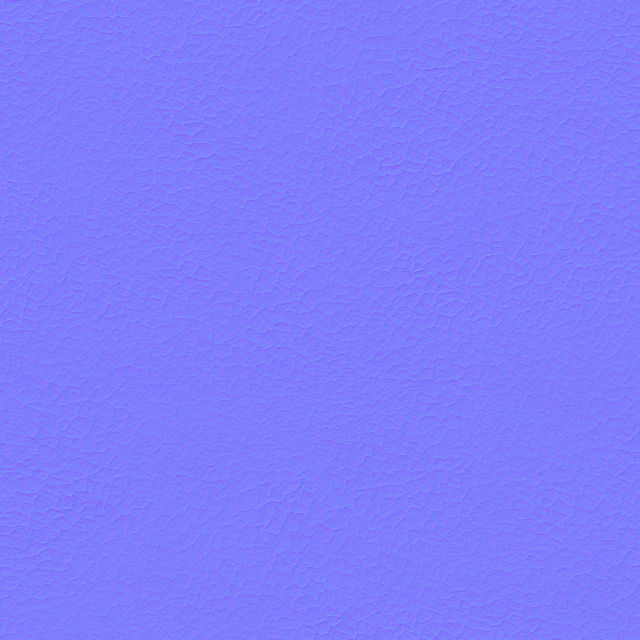
Reproduce this texture map procedurally as a three.js fragment shader.

```glsl
// Normal map of soft grained leather: pebbled cells, fine wrinkles and slanting creases.
varying vec2 vUv;

const vec3 FLAT_COLOR = vec3(0.498, 0.489, 0.992);
const vec2 SLOPE_GAIN = vec2(1.0, 1.1);
const float GRAIN_ANGLE = -0.70;   // direction of the long creases, radians
const float SAMPLE_STEP = 0.0009;  // half width of the slope measurement

vec2 hash22(vec2 p) {
  vec3 q = fract(vec3(p.xyx) * vec3(0.1031, 0.1030, 0.0973));
  q += dot(q, q.yzx + 33.33);
  return fract((q.xx + q.yz) * q.zy);
}

float valueNoise(vec2 p) {
  vec2 cell = floor(p);
  vec2 f = fract(p);
  f = f * f * f * (f * (f * 6.0 - 15.0) + 10.0);
  float low = mix(hash22(cell).x, hash22(cell + vec2(1.0, 0.0)).x, f.x);
  float high = mix(hash22(cell + vec2(0.0, 1.0)).x, hash22(cell + 1.0).x, f.x);
  return mix(low, high, f.y);
}

vec2 warp(vec2 p, float scale, float amount) {
  vec2 offset = vec2(valueNoise(p * scale + 17.3), valueNoise(p * scale + 71.9));
  return p + (offset - 0.5) * amount;
}

vec2 rotate(vec2 p, float angle) {
  float c = cos(angle);
  float s = sin(angle);
  return vec2(c * p.x + s * p.y, c * p.y - s * p.x);
}

// Domed cells with grooves between them.
float pebbles(vec2 p, float sharpness, float dome) {
  vec2 cell = floor(p);
  vec2 f = fract(p);
  float nearest = 8.0;
  float second = 8.0;
  for (int y = -1; y <= 1; y++) {
    for (int x = -1; x <= 1; x++) {
      vec2 neighbor = vec2(float(x), float(y));
      float d = length(neighbor + hash22(cell + neighbor) - f);
      second = min(second, max(nearest, d));
      nearest = min(nearest, d);
    }
  }
  return 1.0 - exp(-sharpness * (second - nearest)) - dome * nearest * nearest;
}

// Winding line along the middle level of a noise field, 1 on the line.
float crease(vec2 p, float sharpness) {
  return exp(-sharpness * abs(valueNoise(p) - 0.5));
}

float leatherHeight(vec2 uv) {
  vec2 p = rotate(warp(uv, 4.0, 0.04), GRAIN_ANGLE) + 3.0;

  // Long creases in patches; they also deepen the grooves along them
  float patches = smoothstep(0.25, 0.7, valueNoise(uv * 6.0 + 29.0));
  vec2 folds = warp(warp(p * vec2(9.0, 21.0), 1.1, 0.5), 3.1, 0.2);
  float fold = patches * crease(folds, 11.0);

  // Main grain
  vec2 grain = warp(p * vec2(46.0, 66.0), 1.3, 0.4);
  float depth = mix(0.6, 1.2, valueNoise(uv * 9.0 + 5.0)) + 0.7 * fold;
  float height = 1.5e-4 * depth * pebbles(grain, 6.5, 0.7);

  // Fine wrinkles inside the cells
  vec2 wrinkles = warp(p * vec2(104.0, 136.0), 0.9, 0.6);
  height += 8.5e-5 * pebbles(wrinkles + 41.0, 4.5, 0.3);

  // Pores and gentle swelling of the hide
  height += 6.5e-5 * valueNoise(p * vec2(200.0, 235.0) + 7.0);
  height += 3.5e-4 * valueNoise(p * vec2(10.0, 17.0) + 13.0);
  return height - 1.1e-4 * fold;
}

vec2 surfaceSlope(vec2 uv, float h) {
  float dx = leatherHeight(uv + vec2(h, 0.0)) - leatherHeight(uv - vec2(h, 0.0));
  float dy = leatherHeight(uv + vec2(0.0, h)) - leatherHeight(uv - vec2(0.0, h));
  return vec2(-dx, dy) / (2.0 * h);
}

// Keeps gentle slopes and eases steep ones towards a limit.
vec2 softLimit(vec2 slope, float hardness) {
  return slope * inversesqrt(1.0 + hardness * dot(slope, slope));
}

void main() {
  vec2 slope = softLimit(SLOPE_GAIN * surfaceSlope(vUv, SAMPLE_STEP), 35.0);
  float tilt = 2.5 * dot(slope, slope);
  gl_FragColor = vec4(FLAT_COLOR + vec3(slope, -tilt), 1.0);
}
```
